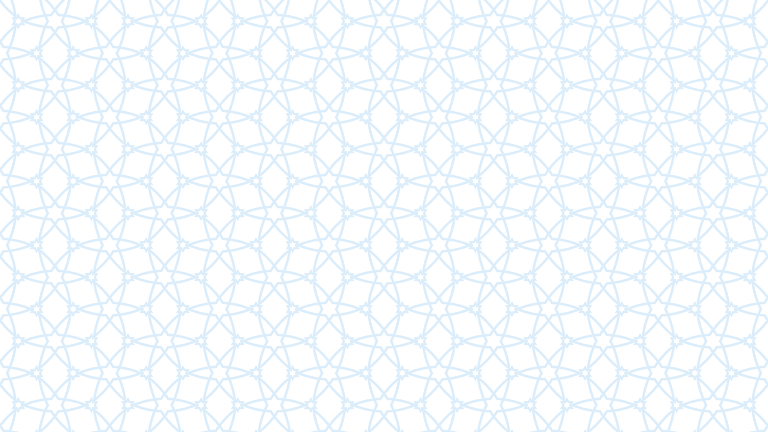
Write a Shadertoy shader that draws this pattern.

```glsl
// Pale blue lattice of six-petalled stars linked by small six-pointed stars.
#define COLUMNS 7.0          // large stars across the canvas
#define ROW_SCALE 0.99       // vertical fit of the hexagonal lattice
#define RAISE 0.026          // lattice offset above the centre
#define PETAL_TIP 0.283      // reach of a petal
#define PETAL_HALF 0.0565    // half width of a petal
#define STAR_RADIUS 0.053    // tip radius of a small star
#define PETAL_LINE 0.0225
#define STAR_LINE 0.0195
#define PAPER vec3(1.0)
#define INK vec3(0.86, 0.93, 0.98)

const float ROOT3 = 1.7320508;
const float SECTOR = 1.0471976;

// Folds the plane into a mirrored wedge from 0 to 30 degrees.
vec2 foldSix(vec2 p) {
    float angle = atan(p.y, p.x);
    angle = abs(mod(angle + 0.5 * SECTOR, SECTOR) - 0.5 * SECTOR);
    return length(p) * vec2(cos(angle), sin(angle));
}

// Offset from the nearest centre of the hexagonal lattice.
vec2 hexCell(vec2 p) {
    vec2 period = vec2(1.0, 1.0 / ROOT3);
    vec2 a = p - period * round(p / period);
    vec2 b = p - period * (floor(p / period) + 0.5);
    return dot(a, a) < dot(b, b) ? a : b;
}

// Approximate distance to the bowed edge of a petal.
float petalEdge(vec2 p) {
    float t = p.x / PETAL_TIP;
    float slope = 2.0 * PETAL_HALF * t / PETAL_TIP;
    return abs(p.y - PETAL_HALF * (1.0 - t * t)) / sqrt(1.0 + slope * slope);
}

// Signed distance to the sides of a six-pointed star, tips upright.
float smallStar(vec2 p) {
    vec2 notch = vec2(STAR_RADIUS / ROOT3, 0.0);
    return dot(foldSix(p) - notch, vec2(0.5 * ROOT3, -0.5));
}

void mainImage(out vec4 fragColor, in vec2 fragCoord) {
    float pixel = COLUMNS / iResolution.x;
    vec2 p = (fragCoord - 0.5 * iResolution.xy) * pixel;
    p.y = (p.y - RAISE) * ROW_SCALE;
    p = foldSix(hexCell(p));

    // Petal edges cross at 30 degrees and stop at the inner star's notches.
    vec2 axis = vec2(0.5 * ROOT3, 0.5);
    vec2 mirrored = 2.0 * dot(p, axis) * axis - p;
    float petals = min(petalEdge(p), petalEdge(mirrored)) - 0.5 * PETAL_LINE;

    // Small stars sit at the cell corners and keep clear interiors.
    float star = smallStar(p - vec2(1.0 / 3.0, 0.0));
    float lines = min(max(petals, -star), abs(star) - 0.5 * STAR_LINE);

    float ink = 1.0 - smoothstep(-0.6 * pixel, 0.6 * pixel, lines);
    fragColor = vec4(mix(PAPER, INK, ink), 1.0);
}
```
